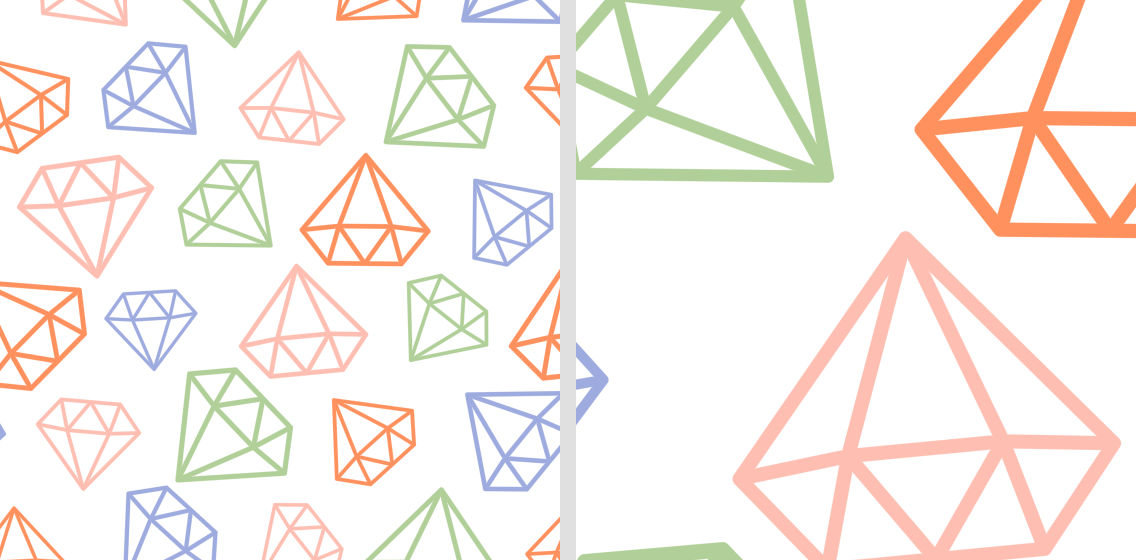
Left: the whole. Right: its middle third, enlarged.
Reproduce this pattern procedurally as a Shadertoy shader.

```glsl
// Scattered outline gems in four pastel colours on white.
// A staggered, jittered grid places them; each gem is a mirrored set of
// line segments, turned and scaled by a hash of its cell.

const float PI = 3.14159;

float hash(vec2 cell, float seed) {
    return fract(sin(dot(cell, vec2(127.1, 311.7)) + seed * 74.7) * 43758.5);
}

float segment(vec2 p, vec2 a, vec2 b) {
    vec2 ab = b - a;
    return length(p - a - ab * clamp(dot(p - a, ab) / dot(ab, ab), 0.0, 1.0));
}

// Distance to the facet lines of a gem of width 1, tip pointing down
float gemLines(vec2 p) {
    p.x = abs(p.x);
    vec2 crownMid = vec2(0.0, 0.262);
    vec2 crown = vec2(0.29, 0.262);
    vec2 girdle = vec2(0.5, 0.0);
    vec2 inner = vec2(0.207, -0.033);
    vec2 tip = vec2(0.0, -0.595);

    // Outline
    float d = segment(p, crownMid, crown);
    d = min(d, segment(p, crown, girdle));
    d = min(d, segment(p, girdle, tip));
    // Facets
    d = min(d, segment(p, girdle, inner));
    d = min(d, segment(p, inner, vec2(0.0, inner.y)));
    d = min(d, segment(p, inner, crown));
    d = min(d, segment(p, inner, crownMid));
    return min(d, segment(p, inner, tip));
}

vec3 gemColor(float index) {
    if (index < 0.5) return vec3(1.0, 0.57, 0.37);   // orange
    if (index < 1.5) return vec3(0.62, 0.67, 0.875); // blue
    if (index < 2.5) return vec3(0.995, 0.75, 0.70); // pink
    return vec3(0.695, 0.815, 0.60);                 // green
}

// Mostly diagonal gems, the rest upright or upside down, all slightly tilted
float gemAngle(vec2 cell) {
    float quarter = floor(hash(cell, 1.0) * 4.0);
    float angle = hash(cell, 2.0) < 0.38
        ? PI * mod(quarter, 2.0)
        : PI * (0.25 + 0.5 * quarter);
    return angle + 0.3 * (hash(cell, 3.0) - 0.5);
}

void mainImage(out vec4 fragColor, in vec2 fragCoord) {
    vec2 p = fragCoord / iResolution.y;
    float pixel = 1.0 / iResolution.y;
    vec2 spacing = vec2(0.25, 0.2);
    vec2 origin = vec2(0.03, 0.02);
    vec2 grid = (p - origin) / spacing;
    vec3 color = vec3(1.0);

    for (int j = -1; j <= 1; j++) {
        float row = round(grid.y) + float(j);
        float stagger = 0.5 * mod(row, 2.0);
        for (int i = -1; i <= 1; i++) {
            vec2 cell = vec2(round(grid.x - stagger) + float(i), row);
            float colorIndex = mod(cell.x + 2.0 * row, 4.0);

            // Large and small gems alternate; blue ones are a little smaller
            float large = mod(cell.x + floor(row / 2.0), 2.0);
            float size = mix(0.168, 0.218, large) + 0.03 * hash(cell, 4.0);
            if (colorIndex == 1.0) size *= 0.9;

            vec2 jitter = vec2(hash(cell, 5.0), hash(cell, 6.0)) - 0.5;
            vec2 center = origin + (cell + vec2(stagger, 0.0)) * spacing + 0.022 * jitter;

            // Local gem space, turned about the middle of the gem
            float angle = gemAngle(cell);
            float c = cos(angle), s = sin(angle);
            vec2 q = mat2(c, -s, s, c) * (p - center) / size - vec2(0.0, 0.13);

            float edge = (gemLines(q) - 0.0188) * size;
            float ink = 1.0 - smoothstep(-0.75 * pixel, 0.75 * pixel, edge);
            color = mix(color, gemColor(colorIndex), ink);
        }
    }
    fragColor = vec4(color, 1.0);
}
```
